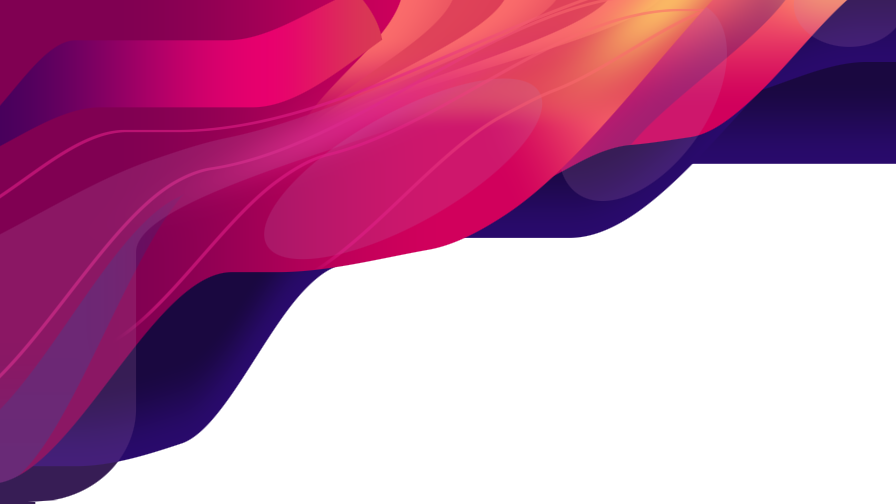
Reproduce this background procedurally as a WebGL 2 fragment shader.

```glsl
#version 300 es
precision highp float;
uniform vec2 u_resolution;
out vec4 outColor;

const vec3 WHITE = vec3(1.0);
const vec3 INDIGO = vec3(0.16, 0.04, 0.42);
const vec3 MIDNIGHT = vec3(0.10, 0.03, 0.25);
const vec3 VIOLET = vec3(0.32, 0.10, 0.42);
const vec3 PLUM = vec3(0.50, 0.0, 0.32);
const vec3 CRIMSON = vec3(0.82, 0.0, 0.36);
const vec3 MAGENTA = vec3(0.91, 0.0, 0.43);
const vec3 ORCHID = vec3(0.88, 0.12, 0.53);
const vec3 RED = vec3(0.85, 0.22, 0.33);
const vec3 CORAL = vec3(0.98, 0.42, 0.42);
const vec3 GOLD = vec3(1.0, 0.80, 0.40);
const vec3 VEIL = vec3(0.75, 0.50, 0.72);
const float VEIL_ALPHA = 0.18;
const float STRAND_WIDTH = 0.0035;
const int FOLDS = 6;

// Smooth step of a given height between two positions
float rise(float x, float from, float to, float height) {
    return height * smoothstep(from, to, x);
}

// Antialiased coverage, positive inside
float cover(float d) {
    return clamp(d / max(fwidth(d), 1e-5) + 0.5, 0.0, 1.0);
}

// Tilted ellipse, positive inside
float ellipse(vec2 p, vec2 center, vec2 radius, float angle) {
    float c = cos(angle), s = sin(angle);
    vec2 q = p - center;
    return 1.0 - length(vec2(c * q.x + s * q.y, c * q.y - s * q.x) / radius);
}

vec3 navy(float depth) {
    return mix(INDIGO, MIDNIGHT, smoothstep(0.0, 0.17, depth));
}

// Thin glowing line around a curve
float strand(float d) {
    float w = fwidth(d) * u_resolution.y;
    return 1.0 - smoothstep(0.3, 1.0, abs(d) / (STRAND_WIDTH * max(w, 1.0)));
}

// Large front wave: plum on the left, warm folds on the right
vec3 frontWave(vec2 p) {
    float x = p.x, y = p.y;
    vec3 col = mix(PLUM, CRIMSON, smoothstep(0.2, 0.9, x));
    col = mix(col, CORAL, smoothstep(0.95, 1.3, x + 0.4 * (y - 0.75)));

    // Fanned folds, all spreading from the diagonal streak
    for (int i = 0; i < FOLDS; i++) {
        float k = float(i);
        float edge = 0.58 + rise(y, 0.69, 1.03, 0.22 + 0.105 * k);
        vec3 tone = mix(CORAL, RED, mod(k, 2.0) * 0.8);
        tone = mix(tone, RED, 0.5 * smoothstep(0.0, 0.14, x - edge));
        col = mix(col, tone, cover(x - edge) * smoothstep(0.74, 0.93, y));
    }
    vec2 g = (p - vec2(1.33, 1.0)) * mat2(0.75, 0.66, -0.66, 0.75);
    col = mix(col, GOLD, 0.85 * exp(-dot(g * vec2(5.0, 16.0), g * vec2(5.0, 16.0))));

    // Rounded magenta band
    float top = 0.72 + rise(x, -0.1, 0.15, 0.2) + rise(x, 0.45, 0.8, 0.12);
    float bottom = 0.66 + rise(x, -0.15, 0.2, 0.127) + rise(x, 0.5, 0.95, 0.22);
    float tip = 0.76 - 4.0 * (y - 0.9) * (y - 0.9) - x;
    vec3 band = mix(vec3(0.27, 0.0, 0.36), MAGENTA, smoothstep(-0.05, 0.55, x));
    band = mix(band, RED, smoothstep(0.52, 0.76, x));
    col = mix(col, band, cover(min(min(top - y, y - bottom), tip)));

    // Violet ribbon at the lower left
    float upper = 0.12 + rise(x, -0.12, 0.4, 0.5) + rise(x, 0.35, 1.2, 0.35);
    float lower = 0.03 + rise(x, -0.02, 0.44, 0.63) + rise(x, 0.4, 1.3, 0.3);
    float ribbon = cover(min(upper - y, y - lower));
    col = mix(col, VIOLET, ribbon * 0.8 * (1.0 - smoothstep(0.15, 0.5, x)));
    col = mix(col, VIOLET, 0.6 * (1.0 - smoothstep(0.0, 0.35, y)) * cover(y - lower));

    // Soft streak, lens and strands
    float streak = y - 0.71 - 0.42 * (x - 0.58);
    col = mix(col, ORCHID, 0.75 * exp(-pow(streak / 0.045, 2.0) - pow((x - 0.72) / 0.25, 2.0)));
    col = mix(col, VEIL, VEIL_ALPHA * cover(ellipse(p, vec2(0.8, 0.665), vec2(0.31, 0.11), 0.51)));
    float s1 = 0.17 + rise(x, -0.15, 0.42, 0.49) + rise(x, 0.35, 1.3, 0.35);
    float s2 = 0.55 + rise(x, -0.15, 0.25, 0.19) + rise(x, 0.35, 1.5, 0.33);
    float s3 = 0.3 + rise(x, 0.15, 0.65, 0.38) + rise(x, 0.55, 1.35, 0.3);
    float s4 = 0.42 + rise(x, 0.5, 1.1, 0.38) + rise(x, 1.0, 1.5, 0.2);
    float lines = max(strand(y - s1), strand(y - s2));
    lines = max(lines, strand(y - s3) * smoothstep(0.22, 0.32, x));
    lines = max(lines, strand(y - s4) * smoothstep(0.6, 0.7, x));
    return mix(col, mix(ORCHID, CORAL, smoothstep(0.7, 1.2, x)), 0.6 * lines);
}

void main() {
    vec2 p = gl_FragCoord.xy / u_resolution.y;
    float x = p.x, y = p.y;

    // Lower edges of the stacked waves
    float navyLeft = 0.075 + rise(x, 0.15, 0.6, 0.1) + rise(x, 0.36, 0.69, 0.3) + rise(x, 0.66, 0.9, 0.2);
    float navyMid = 0.528 + rise(x, 1.13, 1.81, 0.5);
    float navyRight = 0.8 + rise(x, 1.4, 1.72, 0.077);
    float front = 0.04 + rise(x, -0.02, 0.46, 0.42) + rise(x, 0.55, 1.0, 0.06) + rise(x, 0.85, 1.75, 0.7);
    float back = 0.62 + rise(x, 1.0, 1.25, 0.09) + rise(x, 1.2, 1.5, 0.03) + rise(x, 1.37, 1.8, 0.32);

    // Tall veil with a rounded foot
    float foot = min(y - 0.19, 0.0) / 0.185;
    float side = 0.07 + 0.2 * sqrt(max(1.0 - foot * foot, 0.0)) + rise(y, 0.5, 0.95, 0.9);
    float crest = 0.44 + rise(x, -0.3, 0.45, 0.27) + rise(x, 0.3, 1.3, 0.27);
    float veil = cover(min(side - x, crest - y));

    vec3 col = mix(WHITE, MIDNIGHT, veil);
    col = mix(col, navy(y - navyLeft), cover(y - navyLeft));
    col = mix(col, navy(y - navyMid), cover(y - navyMid));
    col = mix(col, navy(y - navyRight), cover(y - navyRight));

    // Rear wave, violet at its left fold and warm at the top
    vec3 rear = mix(CRIMSON, CORAL, smoothstep(0.78, 1.05, y));
    float fold = 1.2 + rise(y, 0.6, 1.1, 0.4) - x;
    rear = mix(rear, VIOLET, 0.4 * cover(fold) * (1.0 - smoothstep(0.0, 0.2, fold)));
    rear = mix(rear, GOLD, 0.5 * smoothstep(0.9, 1.03, y) * smoothstep(1.5, 1.65, x));
    col = mix(col, rear, cover(y - back));
    col = mix(col, frontWave(p), cover(y - front));

    // Translucent veils over everything
    col = mix(col, VEIL, VEIL_ALPHA * veil * (1.0 - smoothstep(0.5, 0.95, x)));
    float discs = cover(ellipse(p, vec2(1.275, 0.8), vec2(0.225, 0.13), 0.96)) * cover(front - y);
    discs = max(discs, cover(ellipse(p, vec2(1.685, 0.99), vec2(0.11, 0.083), 0.0)));
    col = mix(col, VEIL, VEIL_ALPHA * discs);
    outColor = vec4(col, 1.0);
}
```
